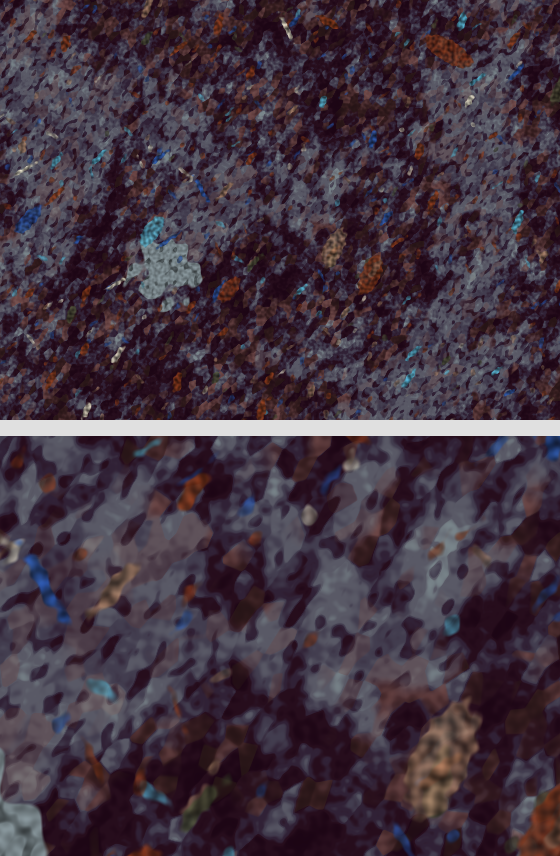
Top, the full canvas; bottom, a detail of the centre.
Give the GLSL for this texture, as a WebGL 1 fragment shader.

```glsl
precision highp float;
uniform vec2 u_resolution;

// Colours of the ground, dark to light
const vec3 INK    = vec3(0.11, 0.02, 0.08);
const vec3 DARK   = vec3(0.15, 0.05, 0.11);
const vec3 VIOLET = vec3(0.19, 0.13, 0.21);
const vec3 SLATE  = vec3(0.26, 0.24, 0.31);
const vec3 GREY   = vec3(0.35, 0.35, 0.40);
const vec3 PALE   = vec3(0.48, 0.53, 0.55);
const vec3 WARM   = vec3(0.31, 0.18, 0.17);

// Colours of the bright crystals
const vec3 RUST  = vec3(0.47, 0.20, 0.09);
const vec3 TAN   = vec3(0.52, 0.40, 0.32);
const vec3 OLIVE = vec3(0.26, 0.27, 0.19);
const vec3 BLUE  = vec3(0.13, 0.28, 0.56);
const vec3 CYAN  = vec3(0.28, 0.60, 0.70);
const vec3 CREAM = vec3(0.74, 0.72, 0.64);

const float GRAIN_ANGLE  = 0.98;  // main direction of the fabric
const float ANGLE_SPREAD = 0.9;
const float PATCH_SCALE  = 3.6;
const float PATCH_CUT    = 0.13;
const float PATCH_LEVEL  = 0.95;
const float MATRIX_LEVEL = -0.38;
const float MOSAIC_SCALE = 68.0;
const float PIT_SCALE    = 72.0;
const float NOISE_GAIN   = 4.0;   // brings noise to unit deviation
const float EDGE         = 0.0016;
const vec2  PALE_CENTRE  = vec2(0.385, 0.35);
const float PALE_RADIUS  = 0.075;

vec3 hash3(vec2 cell) {
  vec3 h = fract(cell.xyx * vec3(0.1031, 0.1030, 0.0973));
  h += dot(h, h.yxz + 33.33);
  return fract((h.xxy + h.yzz) * h.zyx);
}

float cornerSlope(vec2 cell, vec2 offset) {
  float a = 6.2832 * hash3(cell + 17.0).x;
  return dot(vec2(cos(a), sin(a)), offset);
}

float gradientNoise(vec2 p) {
  vec2 i = floor(p), f = fract(p);
  vec2 w = f * f * f * (f * (f * 6.0 - 15.0) + 10.0);
  vec2 e = vec2(1.0, 0.0);
  float low = mix(cornerSlope(i, f), cornerSlope(i + e, f - e), w.x);
  float high = mix(cornerSlope(i + e.yx, f - e.yx), cornerSlope(i + 1.0, f - 1.0), w.x);
  return mix(low, high, w.y);
}

vec2 turn(vec2 p, float a) {
  float c = cos(a), s = sin(a);
  return vec2(c * p.x + s * p.y, c * p.y - s * p.x);
}

// Random values per grain, blended softly at the borders
vec3 mosaic(vec2 p) {
  vec2 home = floor(p);
  vec4 sum = vec4(0.0);
  for (int y = -1; y <= 1; y++) {
    for (int x = -1; x <= 1; x++) {
      vec2 cell = home + vec2(float(x), float(y));
      vec2 d = cell + hash3(cell).xy - p;
      sum += vec4(hash3(cell + 71.0), 1.0) * exp(-14.0 * dot(d, d));
    }
  }
  return sum.xyz / sum.w;
}

vec3 groundRamp(float t) {
  vec3 c = mix(INK, DARK, smoothstep(0.0, 0.16, t));
  c = mix(c, VIOLET, smoothstep(0.20, 0.45, t));
  c = mix(c, SLATE, smoothstep(0.50, 0.74, t));
  c = mix(c, GREY, smoothstep(0.74, 0.89, t));
  return mix(c, PALE, smoothstep(0.90, 0.98, t));
}

vec3 crystalColour(float pick) {
  vec3 c = mix(RUST, TAN, step(0.36, pick));
  c = mix(c, OLIVE, step(0.55, pick));
  c = mix(c, BLUE, step(0.66, pick));
  c = mix(c, CYAN, step(0.86, pick));
  return mix(c, CREAM, step(0.93, pick));
}

// Scattered elongated crystals, one at most per grid cell
vec3 addCrystals(vec3 colour, vec2 p, float scale, float density, float width, float opacity) {
  vec2 g = p * scale, home = floor(g);
  float ragged = gradientNoise(p * 85.0);
  float mottle = 0.85 + 0.9 * gradientNoise(p * 110.0 + 5.0);
  for (int y = -1; y <= 1; y++) {
    for (int x = -1; x <= 1; x++) {
      vec2 cell = home + vec2(float(x), float(y));
      vec3 place = hash3(cell + scale * 3.0);
      vec3 kind = hash3(cell + scale * 7.0 + 40.0);
      float angle = GRAIN_ANGLE + ANGLE_SPREAD * (place.z - 0.5);
      angle += 1.3 * step(0.86, kind.z);
      vec2 d = turn(g - cell - place.xy, angle);
      vec2 size = vec2(mix(0.2, 0.48, kind.z), width * mix(0.6, 1.5, place.z));
      float reach = (length(d / size) - 1.0) * size.y / scale + 0.005 * ragged;
      float cover = (1.0 - smoothstep(-EDGE, EDGE, reach)) * step(kind.x, density);
      colour = mix(colour, crystalColour(kind.y) * mottle, cover * opacity);
    }
  }
  return colour;
}

void main() {
  vec2 p = gl_FragCoord.xy / u_resolution.y;
  vec2 along = turn(p, GRAIN_ANGLE) * vec2(0.72, 1.15);

  // Large ragged feldspar patches
  float patchField = gradientNoise(along * PATCH_SCALE + 3.7)
    + 0.45 * gradientNoise(along * 9.0 + 11.0) + 0.35 * gradientNoise(along * 28.0);
  float inPatch = smoothstep(PATCH_CUT - 0.06, PATCH_CUT + 0.06, patchField);

  // Fine grains, mottling and dark pits
  vec3 grain = mosaic(along * MOSAIC_SCALE);
  float broad = gradientNoise(p * 7.0 + 23.0);
  float middle = gradientNoise(along * 24.0 + 31.0);
  float fine = gradientNoise(p * 120.0);
  float texture = 2.3 * (grain.x - 0.5)
    + NOISE_GAIN * (0.3 * broad + 0.42 * middle + 0.32 * fine);
  float pits = smoothstep(0.12, 0.34, gradientNoise(along * PIT_SCALE + 50.0));
  float level = mix(MATRIX_LEVEL, PATCH_LEVEL, inPatch)
    + texture * mix(1.0, 0.45, inPatch) - 1.2 * pits * inPatch;
  float tone = 1.0 / (1.0 + exp(-1.7 * level));
  vec3 colour = groundRamp(tone);

  // Brown stain on grains of the matrix
  float stain = grain.y + 0.7 * gradientNoise(p * 10.0 + 80.0);
  float warmth = smoothstep(0.58, 0.85, stain) * (1.0 - 0.65 * inPatch);
  colour = mix(colour, WARM * (0.5 + tone), 0.8 * warmth);

  // One large pale grain
  vec2 fromPale = (p - PALE_CENTRE) * vec2(1.1, 0.85);
  float paleReach = length(fromPale) - PALE_RADIUS + 0.07 * middle + 0.07 * broad;
  float paleCover = 1.0 - smoothstep(-0.004, 0.004, paleReach);
  vec3 paleColour = PALE * (0.95 + 0.35 * fine - 0.35 * pits);
  colour = mix(colour, paleColour, paleCover);

  // Bright crystals, small to large
  colour = addCrystals(colour, p, 36.0, 0.20, 0.14, 0.6);
  colour = addCrystals(colour, p, 15.0, 0.20, 0.10, 0.85);
  colour = addCrystals(colour, p, 7.0, 0.10, 0.13, 0.75);

  gl_FragColor = vec4(clamp(colour, 0.0, 1.0), 1.0);
}
```
